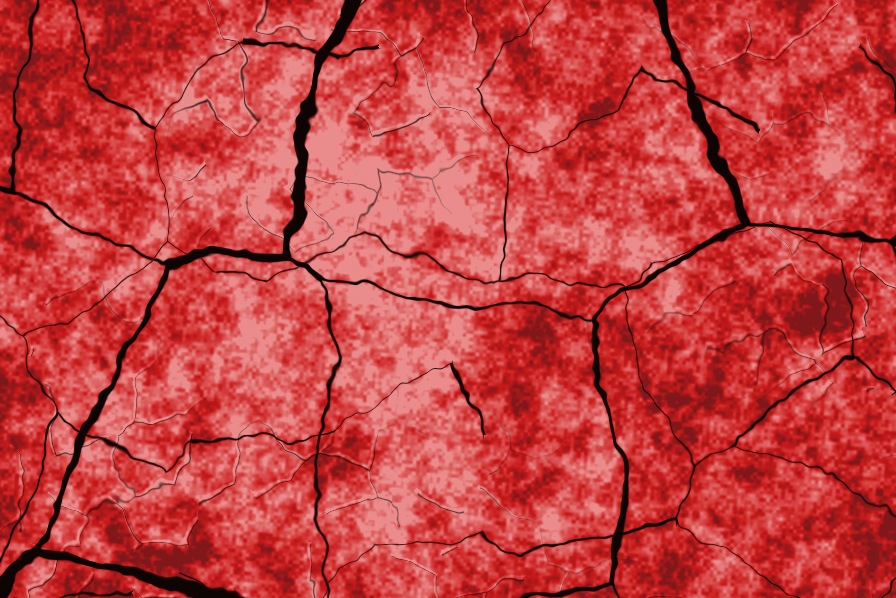
Reproduce this texture procedurally as a Shadertoy shader.

```glsl
// Dry red clay split by black cracks: three sizes of cellular (Voronoi) borders
// with a random width per border, over a mottled surface built from layered
// noise whose tone, about zero mean and unit spread, picks the clay colour.

const vec3 CRACK_BLACK = vec3(0.06, 0.015, 0.015);
const vec3 DARK_RED    = vec3(0.50, 0.09, 0.10);
const vec3 RED         = vec3(0.78, 0.10, 0.10);
const vec3 ROSE        = vec3(0.84, 0.24, 0.24);
const vec3 PINK        = vec3(0.87, 0.38, 0.38);
const vec3 PALE        = vec3(0.92, 0.55, 0.55);

// Cells per canvas height, share of borders that open, half-width range
const float PLATE_SCALE = 1.65, PLATE_SHARE = 1.0;
const float SPLIT_SCALE = 3.7,  SPLIT_SHARE = 0.6;
const float HAIR_SCALE  = 11.0, HAIR_SHARE  = 0.5;
const vec2 PLATE_WIDTH = vec2(0.0020, 0.0125);
const vec2 SPLIT_WIDTH = vec2(0.0006, 0.0032);
const vec2 HAIR_WIDTH  = vec2(0.0003, 0.0014);

const float JITTER = 0.85;
const float MOTTLE_SCALE = 3.2;
const float MOTTLE_WEIGHT = 0.38;
const float VIGNETTE = 0.7;
const vec2 LIGHT_STEP = vec2(0.003, -0.004);

float hash1(vec2 p) {
    vec3 q = fract(p.xyx * 0.1031);
    q += dot(q, q.yzx + 33.33);
    return fract((q.x + q.y) * q.z);
}

vec2 hash2(vec2 p) {
    vec3 q = fract(p.xyx * vec3(0.1031, 0.1030, 0.0973));
    q += dot(q, q.yzx + 33.33);
    return fract((q.xx + q.yz) * q.zy);
}

float noise(vec2 p) {
    vec2 i = floor(p), f = fract(p);
    f = f * f * (3.0 - 2.0 * f);
    return mix(mix(hash1(i), hash1(i + vec2(1, 0)), f.x),
               mix(hash1(i + vec2(0, 1)), hash1(i + vec2(1, 1)), f.x), f.y);
}

vec2 noise2(vec2 p) {
    return vec2(noise(p), noise(p.yx + 47.3)) - 0.5;
}

vec2 cellPoint(vec2 cell) {
    return cell + 0.5 + JITTER * (hash2(cell) - 0.5);
}

// Signed distance to the nearest open border, in canvas heights
float crackGap(vec2 p, float scale, float share, vec2 width, float swell) {
    p *= scale;
    vec2 home = floor(p), base = home;
    float nearest = 9.0;
    for (int y = -1; y <= 1; y++)
    for (int x = -1; x <= 1; x++) {
        vec2 cell = base + vec2(x, y);
        float d = distance(p, cellPoint(cell));
        if (d < nearest) { nearest = d; home = cell; }
    }
    vec2 a = cellPoint(home);
    float gap = 1.0;
    for (int y = -2; y <= 2; y++)
    for (int x = -2; x <= 2; x++) {
        if (x == 0 && y == 0) continue;
        vec2 cell = home + vec2(x, y);
        float pick = hash1(home + cell + 7.0) / share;
        if (pick > 1.0) continue;
        vec2 b = cellPoint(cell);
        float d = dot(0.5 * (a + b) - p, normalize(b - a)) / scale;
        gap = min(gap, d - swell * mix(width.x, width.y, pick * pick));
    }
    return gap;
}

// Sum of turned noise layers with nearly equal strength
float mottle(vec2 p) {
    const mat2 turn = mat2(0.8, 0.6, -0.6, 0.8);
    float sum = 0.0;
    p *= MOTTLE_SCALE;
    for (int i = 0; i < 6; i++) {
        sum += (noise(p) - 0.5) / 0.214;
        p = turn * p * 2.2 + 17.7;
    }
    return sum * MOTTLE_WEIGHT;
}

vec3 clayColor(float tone) {
    vec3 c = mix(DARK_RED, RED, clamp((tone + 2.1) / 1.3, 0.0, 1.0));
    c = mix(c, ROSE, clamp((tone + 0.8) / 0.86, 0.0, 1.0));
    c = mix(c, PINK, clamp((tone - 0.06) / 0.78, 0.0, 1.0));
    return mix(c, PALE, clamp((tone - 0.84) / 0.86, 0.0, 1.0));
}

void mainImage(out vec4 fragColor, in vec2 fragCoord) {
    float px = 1.0 / iResolution.y;
    vec2 p = fragCoord * px + 3.0;
    vec2 centred = 2.0 * fragCoord / iResolution.xy - 1.0;

    // Ragged crack paths
    vec2 q = p + 0.06 * noise2(p * 5.0) + 0.020 * noise2(p * 22.0)
               + 0.007 * noise2(p * 70.0);
    float swell = 0.55 + 0.9 * noise(p * 8.0);
    float plates = crackGap(q, PLATE_SCALE, PLATE_SHARE, PLATE_WIDTH, swell);
    float splits = crackGap(q + 11.3, SPLIT_SCALE, SPLIT_SHARE, SPLIT_WIDTH, swell);

    // Hairlines gather in crumbled patches, lit along one side
    vec2 h = q + 0.03 * noise2(p * 16.0) + 23.1;
    float crumble = smoothstep(0.38, 0.68, noise(p * 3.5 + 5.0));
    float hair = crackGap(h, HAIR_SCALE, HAIR_SHARE, HAIR_WIDTH, swell);
    float lip = crackGap(h + LIGHT_STEP, HAIR_SCALE, HAIR_SHARE, HAIR_WIDTH, swell);
    float hairMask = crumble * (1.0 - smoothstep(-px, px, hair));
    float lipMask = crumble * (1.0 - smoothstep(0.0, 0.004, lip));

    // Surface tone: mottling, edge darkening, pits and worn lips
    float tone = mottle(p) + VIGNETTE * (0.667 - dot(centred, centred));
    tone -= 1.1 * smoothstep(0.74, 0.92, noise(p * 15.0 + 9.0));
    tone += 1.2 * lipMask;
    float gap = min(plates, splits);
    tone -= 0.8 * exp(-max(gap, 0.0) / 0.003);

    vec3 color = clayColor(tone);
    color = mix(color, CRACK_BLACK, 0.75 * hairMask);
    color = mix(color, CRACK_BLACK, 1.0 - smoothstep(-px, px, gap));
    fragColor = vec4(color, 1.0);
}
```
